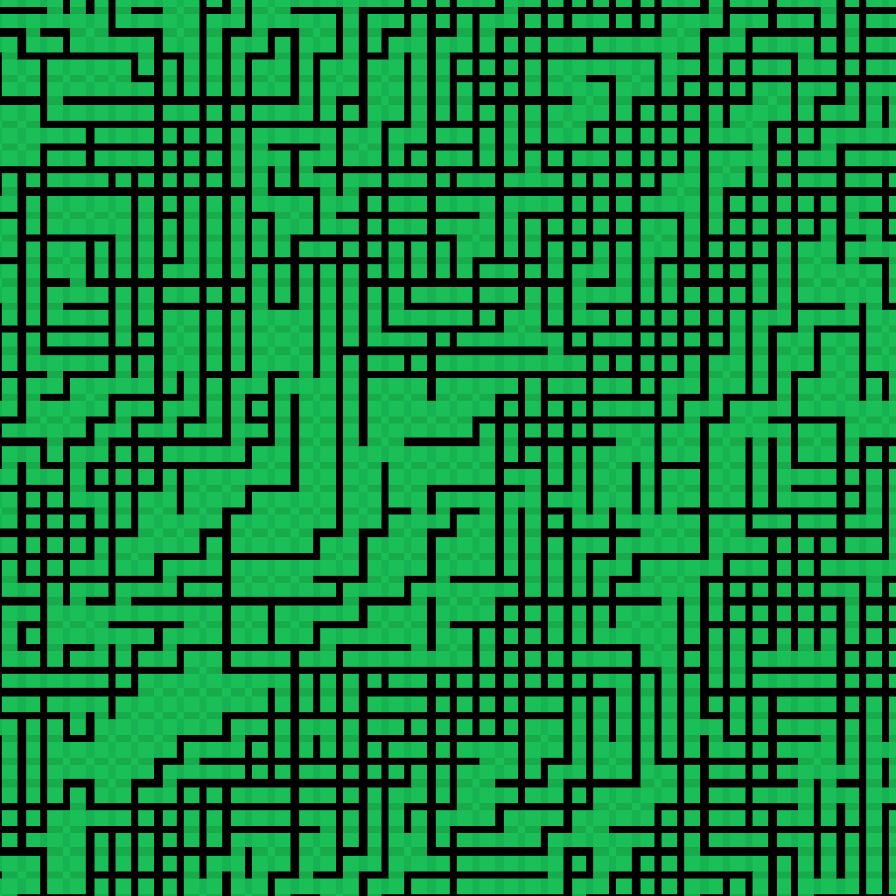
This pattern is drawn by a WebGL 2 fragment shader. Its source:

```glsl
#version 300 es
precision highp float;
// Green weave crossed by a broken maze of black horizontal and vertical lines.

uniform vec2 u_resolution;
out vec4 outColor;

const float STROKE = 1.0 / 13.0;     // finest stroke unit, in cells
const float CELLS = 512.0 * STROKE;  // cells across the canvas
const vec3 GREEN = vec3(0.10, 0.75, 0.34);
const vec3 COLUMN_GREEN = vec3(0.09, 0.70, 0.32);
const vec3 ROW_GREEN = vec3(0.09, 0.67, 0.30);
const vec3 BLACK = vec3(0.0);

float hash(vec2 p) {
    return fract(sin(dot(p, vec2(127.1, 311.7))) * 43758.5453);
}

float valueNoise(vec2 p) {
    vec2 i = floor(p);
    vec2 f = fract(p);
    vec2 s = f * f * (3.0 - 2.0 * f);
    float low = mix(hash(i), hash(i + vec2(1.0, 0.0)), s.x);
    float high = mix(hash(i + vec2(0.0, 1.0)), hash(i + 1.0), s.x);
    return mix(low, high, s.y);
}

// Terraced height of a cell: diagonal ridges, hills, a slope and offsets.
float terrace(vec2 cell) {
    vec2 diagonal = vec2(cell.x - cell.y, cell.x + cell.y);
    float ridges = 12.0 * valueNoise(diagonal / vec2(8.0, 16.0));
    float hills = 5.0 * valueNoise(cell / 6.0 + 40.0);
    float slope = 0.1 * cell.x - 0.2 * cell.y;
    float offsets = 0.4 * (hash(vec2(cell.x, 7.0)) + hash(vec2(31.0, cell.y)));
    return floor(ridges + hills + slope + offsets);
}

// Edges follow terrace steps, with some longer runs forced on or off.
bool edgeDrawn(vec2 middle, vec2 along, vec2 across) {
    float line = dot(middle, abs(across)) + 100.0 * abs(along.x);
    float run = valueNoise(vec2(dot(middle, abs(along)) / 3.0, line));
    if (run > 0.85) return true;
    if (run < 0.15) return false;
    return terrace(middle + 0.5 * across) != terrace(middle - 0.5 * across);
}

// 1 for bold columns (x) and bold rows (y), else 0.
vec2 boldness(vec2 vertex) {
    float column = step(abs(mod(vertex.x, 3.0) - 1.0), 0.5);
    float row = step(mod(3.0 * vertex.y + 7.0, 11.0), 2.5);
    return vec2(column, row);
}

float coverage(float distance, float softness) {
    return 1.0 - smoothstep(-softness, softness, distance);
}

// Distance to an arm leaving the vertex, with a square cap behind it.
float armDistance(vec2 q, vec2 along, vec2 across, vec2 halfWidths) {
    float side = abs(dot(q, across)) - dot(halfWidths, abs(across));
    float back = -dot(q, along) - dot(halfWidths, abs(along));
    return max(side, back);
}

void main() {
    float size = min(u_resolution.x, u_resolution.y);
    vec2 grid = gl_FragCoord.xy / size * CELLS + STROKE;
    vec2 vertex = floor(grid + 0.5);
    vec2 bold = boldness(vertex);
    vec2 halfWidths = STROKE * (2.0 + 0.5 * bold);
    vec2 q = grid - vertex - 0.5 * STROKE * bold;
    float softness = 0.5 * CELLS / size;

    // Faint weave in the line slots, plain where they cross.
    float column = coverage(abs(q.x) - halfWidths.x, softness);
    float row = coverage(abs(q.y) - halfWidths.y, softness);
    vec3 color = mix(GREEN, COLUMN_GREEN, column * (1.0 - row));
    color = mix(color, ROW_GREEN, row * (1.0 - column));

    // Black arms in the four directions around the nearest vertex.
    float ink = 0.0;
    vec2 along = vec2(1.0, 0.0);
    for (int k = 0; k < 4; k++) {
        vec2 across = vec2(-along.y, along.x);
        if (edgeDrawn(vertex + 0.5 * along, along, across)) {
            float d = armDistance(q, along, across, halfWidths);
            ink = max(ink, coverage(d, softness));
        }
        along = across;
    }
    outColor = vec4(mix(color, BLACK, ink), 1.0);
}
```
